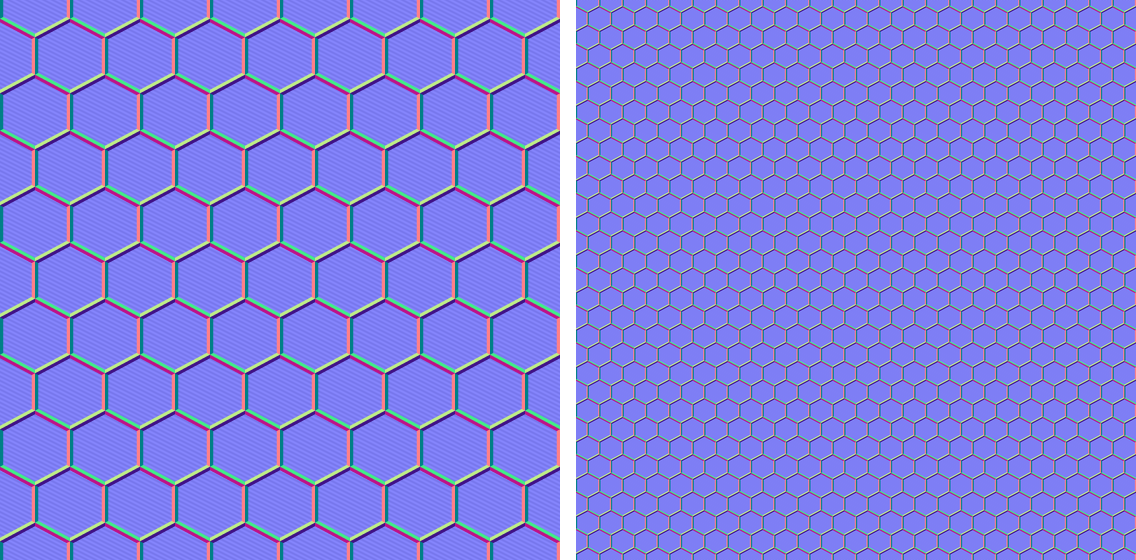
Left: one tile. Right: repeated 3 by 3.
This texture map is drawn by a WebGL 2 fragment shader. Its source:

```glsl
#version 300 es
precision highp float;
// Tiling normal map of hexagonal panels with bevelled rims and fine diagonal hatching.

uniform vec2 u_resolution;
out vec4 fragColor;

const float TAU = 6.2831853;
const vec2 PANELS = vec2(8.0, 10.0);      // repeats across and down
const float ROW_STEP = 0.8660254;         // row spacing of a regular hexagon of width 1
const float BEVEL_WIDTH = 0.048;          // in panel widths
const float BEVEL_BLUE = 0.53;
const vec2 HATCH_CYCLES = vec2(64.0, 128.0);
const vec3 FACE_LIGHT = vec3(0.53, 0.53, 1.0);
const vec3 FACE_DARK = vec3(0.46, 0.46, 0.92);
const int SAMPLES = 4;                    // per axis, for smooth edges

// Offset from the nearest centre of one rectangular lattice, in regular hexagon space
vec2 latticeOffset(vec2 p, vec2 origin) {
    vec2 period = vec2(1.0, 2.0);
    vec2 d = mod(p - origin + 0.5 * period, period) - 0.5 * period;
    return d * vec2(1.0, ROW_STEP);
}

// Offset from the nearest panel centre; two lattices form the staggered rows
vec2 panelOffset(vec2 p) {
    vec2 a = latticeOffset(p, vec2(0.0, 1.0));
    vec2 b = latticeOffset(p, vec2(0.5, 0.0));
    return dot(a, a) < dot(b, b) ? a : b;
}

// xy: outward direction of the nearest side, z: distance to that side
vec3 nearestSide(vec2 offset) {
    vec3 side = vec3(0.0, 0.0, 1.0);
    for (int i = 0; i < 6; i++) {
        float angle = TAU * float(i) / 6.0;
        vec2 dir = vec2(cos(angle), sin(angle));
        float gap = 0.5 - dot(offset, dir);
        if (gap < side.z) side = vec3(dir, gap);
    }
    return side;
}

// Fine diagonal lines on the flat faces
vec3 hatchedFace(vec2 uv, vec2 cycles) {
    float wave = 0.5 + 0.5 * cos(TAU * dot(uv, cycles));
    return mix(FACE_LIGHT, FACE_DARK, wave);
}

// Slope colour, with green pointing down
vec3 bevelColor(vec2 dir) {
    return vec3(0.5 + 0.5 * vec2(dir.x, -dir.y), BEVEL_BLUE);
}

vec3 panelColor(vec2 uv) {
    vec3 side = nearestSide(panelOffset(uv * PANELS));
    return side.z < BEVEL_WIDTH ? bevelColor(side.xy) : hatchedFace(uv, HATCH_CYCLES);
}

void main() {
    // Average a grid of samples inside the pixel
    vec3 sum = vec3(0.0);
    for (int y = 0; y < SAMPLES; y++) {
        for (int x = 0; x < SAMPLES; x++) {
            vec2 jitter = (vec2(x, y) + 0.5) / float(SAMPLES) - 0.5;
            sum += panelColor((gl_FragCoord.xy + jitter) / u_resolution);
        }
    }
    fragColor = vec4(sum / float(SAMPLES * SAMPLES), 1.0);
}
```
